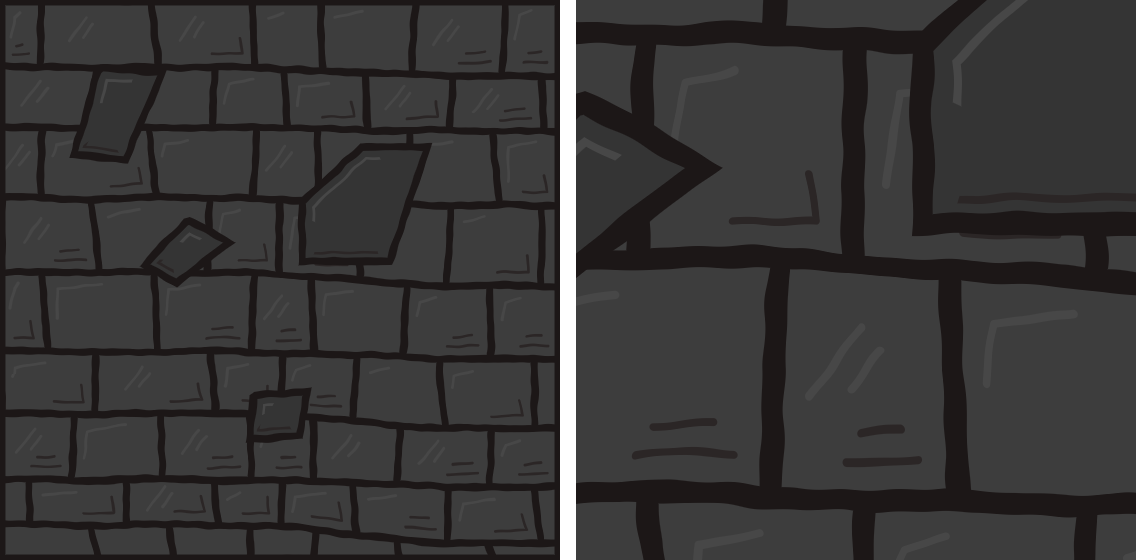
Left: the whole. Right: its middle third, enlarged.
This texture is drawn by a Shadertoy shader. Its source:

```glsl
// A dark, hand-inked stone wall: nine sagging courses of uneven blocks, framed,
// with four loose slabs lying on top. Courses and joints come from formulas with
// noise-warped coordinates; each block gets hashed highlights and scratches.

#define INK      vec3(0.11, 0.09, 0.09)
#define SCRATCH  vec3(0.17, 0.15, 0.15)
#define STONE    vec3(0.24)
#define SLAB     vec3(0.205)
#define LIGHT    vec3(0.28)
#define INK_HALF 0.0065   // half width of mortar lines
#define FRAME    0.0098   // width of the outer frame
#define MARK     0.0024   // half width of surface marks
#define WOBBLE   0.006    // slow bend of the lines
#define ROUGH    0.0030   // fine raggedness of the edges

// Height of each course line below the top edge, and its drop toward the right
const float DEPTH[10] = float[10](0.0, .120, .228, .354, .487, .628, .738, .856, .937, 1.0);
const float DROP[10]  = float[10](0.0, .014, .007, .013, .022, .013, .028, .013, .033, 0.0);

// Slabs: centre with taper and corner cut, then the two half axes
const vec4 SLAB_POSE[4] = vec4[4](
    vec4(.201, .203, .43, .04), vec4(.617, .365, .88, .48),
    vec4(.326, .449, .50, .04), vec4(.493, .742, .20, .04));
const vec4 SLAB_AXES[4] = vec4[4](
    vec4(.046, .004, -.023, .078), vec4(.078, .000, .001, .102),
    vec4(.029, .016, -.039, .040), vec4(.044, -.003, -.003, .039));

float hash(vec2 p) { return fract(sin(dot(p, vec2(127.1, 311.7))) * 43758.5); }

float gradientDot(vec2 cell, vec2 f) {
    float a = 6.2832 * hash(cell);
    return dot(vec2(cos(a), sin(a)), f);
}

float noise(vec2 p) {
    vec2 i = floor(p), f = p - i, w = f * f * (3.0 - 2.0 * f), e = vec2(1, 0);
    return mix(mix(gradientDot(i, f), gradientDot(i + e, f - e), w.x),
               mix(gradientDot(i + e.yx, f - e.yx), gradientDot(i + 1.0, f - 1.0), w.x), w.y);
}

vec2 noise2(vec2 p) { return vec2(noise(p), noise(p + 37.3)); }

float cover(float d) { return clamp(0.5 - d * iResolution.y, 0.0, 1.0); }

float segment(vec2 p, vec2 a, vec2 b) {
    vec2 e = b - a;
    return length(p - a - e * clamp(dot(p - a, e) / dot(e, e), 0.0, 1.0));
}

float halfPlane(vec2 p, vec2 a, vec2 b) {
    vec2 e = normalize(b - a);
    return dot(p - a, vec2(e.y, -e.x));
}

float courseLine(int i, float x) { return DEPTH[i] + DROP[i] * smoothstep(0.4, 0.85, x); }

// Position of joint t: even spacing, wider blocks at left, drift by course
float jointX(float t, float row) {
    float bulge = (t - 1.6) / 0.9;
    return 0.078 + 0.159 * t + 0.058 * exp(-bulge * bulge)
         + 0.05 * sqrt(max(row - 5.0, 0.0)) * exp(-t * t)
         + 0.006 * t * exp(-0.5 * row) + 0.012 * (hash(vec2(t, row)) - 0.5);
}

// Highlight and scratch strokes of one block; q runs from its upper left corner
vec3 blockColor(vec2 q, vec2 size, vec2 id) {
    float kind = hash(id + 3.7), wear = hash(id + 9.2), len = hash(id + 5.1);
    vec2 bend = vec2(0.026, 0.030), tip = vec2(mix(0.35, 0.65, len) * size.x, 0.021);
    float light = segment(q, bend, tip);
    if (kind < 0.55) light = min(light, segment(q, bend, vec2(0.020, size.y * mix(0.4, 0.7, len))));
    else if (kind < 0.85) {
        vec2 m = q - size * vec2(0.32, 0.42);
        light = min(segment(m, vec2(-.014, .022), vec2(.018, -.02)),
                    segment(m, vec2(.012, .016), vec2(.03, -.008)));
    }
    vec2 c = q - size + vec2(0.022, 0.024);
    float reach = min(0.055, 0.4 * size.x);
    float dark = segment(c, vec2(-reach, 0.002), vec2(0));
    if (wear < 0.4) dark = min(dark, segment(c, vec2(0), vec2(-0.004, -0.028)));
    else dark = min(dark, segment(c, vec2(-0.8 * reach, -0.015), vec2(-0.012, -0.018)));
    float roomy = step(0.07, size.y) * step(0.06, size.x);
    vec3 col = mix(STONE, LIGHT, roomy * cover(light - MARK));
    return mix(col, SCRATCH, roomy * step(wear, 0.7) * cover(dark - MARK));
}

void mainImage(out vec4 fragColor, in vec2 fragCoord) {
    vec2 uv = fragCoord / iResolution.xy;
    vec2 flat_p = vec2(uv.x, 1.0 - uv.y);   // y runs downward from here on
    vec2 rough = ROUGH * noise2(flat_p * 38.0);
    vec2 p = flat_p + rough + WOBBLE * noise2(flat_p * 8.0);

    // Course containing this point
    int row = 0;
    for (int i = 1; i < 9; i++) if (p.y > courseLine(i, p.x)) row = i;
    float top = courseLine(row, p.x), bottom = courseLine(row + 1, p.x);
    float mortar = min(p.y - top, bottom - p.y);

    // Slanted joints either side of it
    float r = float(row), left = 0.0, right = 1.0, block = -2.0;
    for (float k = -1.0; k < 7.0; k++) {
        float t = k + 0.5 * mod(r, 2.0);
        float lean = 0.024 * (hash(vec2(r, t + 8.0)) - 0.6);
        float x = jointX(t, r) - lean * ((p.y - top) / (bottom - top) - 0.5);
        mortar = min(mortar, abs(p.x - x));
        if (x < p.x) { if (x > left) { left = x; block = k; } }
        else right = min(right, x);
    }
    vec3 col = blockColor(p - vec2(left, top), vec2(right - left, bottom - top), vec2(block, r));
    col = mix(col, INK, cover(mortar - INK_HALF));

    // Loose slabs: tapered quads with one corner cut
    vec2 s = flat_p + rough + 0.4 * WOBBLE * noise2(flat_p * 14.0);
    for (int i = 0; i < 4; i++) {
        vec4 pose = SLAB_POSE[i];
        vec2 u = SLAB_AXES[i].xy, v = SLAB_AXES[i].zw, c = pose.xy;
        vec2 tl = c - u - v, tr = c + u * (1.0 + pose.z) - v, br = c + u + v, bl = c - u + v;
        vec2 cutA = mix(tl, bl, pose.w), cutB = mix(tl, tr, pose.w);
        float d = max(max(halfPlane(s, tl, tr), halfPlane(s, tr, br)),
                      max(halfPlane(s, br, bl), halfPlane(s, bl, tl)));
        d = max(d, halfPlane(s, cutA, cutB));
        col = mix(col, INK, cover(d - INK_HALF));
        col = mix(col, SLAB, cover(d + INK_HALF));
        // Strokes follow the outline near the upper left and lower edges
        float light = max(abs(d + 0.020) - MARK, length(s - 0.5 * (cutA + cutB)) - 0.7 * length(u + v));
        float dark = max(abs(d + 0.015) - MARK, length(s - c - v) - 0.75 * length(u));
        col = mix(mix(col, LIGHT, cover(light)), SCRATCH, cover(dark));
    }

    // Straight outer frame
    vec2 edge = min(flat_p, 1.0 - flat_p);
    col = mix(col, INK, cover(min(edge.x, edge.y) - FRAME));
    fragColor = vec4(col, 1.0);
}
```
